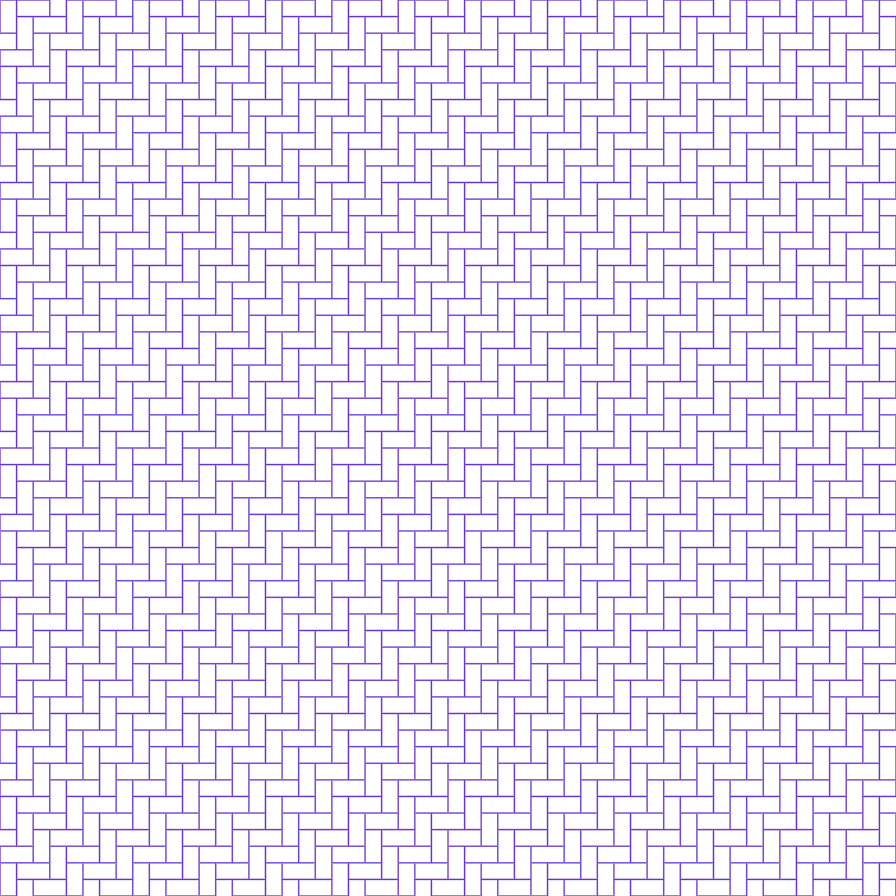
Give the GLSL for this pattern, as a Shadertoy shader.

```glsl
// Herringbone of white 2:1 bricks outlined in thin violet lines.
// Each square cell of the grid finds its half of a brick from its diagonal
// index; the distance to that brick's edge then draws the line.

const float CELLS = 54.0;              // brick widths across the canvas
const float LINE_WIDTH = 0.00152;      // in canvas heights
const float FILTER_PIXELS = 1.2;       // width of the smoothing filter
const vec3 BRICK_COLOUR = vec3(1.0);
const vec3 LINE_COLOUR = vec3(0.40, 0.20, 0.80);

// Distance to the outline of the brick holding p, in cells, with y downward
float brickEdgeDistance(vec2 p) {
    vec2 cell = floor(p);
    vec2 local = p - cell;

    // Along each row: upper half, left half, right half, lower half
    float part = mod(cell.x - cell.y, 4.0);
    bool upright = part < 0.5 || part > 2.5;
    vec2 size = upright ? vec2(1.0, 2.0) : vec2(2.0, 1.0);

    // Move the second halves along to their place in the brick
    if (part > 2.5) local.y += 1.0;
    else if (part > 1.5) local.x += 1.0;

    vec2 edge = min(local, size - local);
    return min(edge.x, edge.y);
}

// Share of a box filter covered by a line whose centre is dist away
float lineCoverage(float dist, float width, float filterWidth) {
    float near = max(dist - 0.5 * filterWidth, -0.5 * width);
    float far = min(dist + 0.5 * filterWidth, 0.5 * width);
    return max(far - near, 0.0) / filterWidth;
}

void mainImage(out vec4 fragColor, in vec2 fragCoord) {
    vec2 uv = fragCoord / iResolution.y;
    vec2 p = vec2(uv.x, 1.0 - uv.y) * CELLS;

    float dist = brickEdgeDistance(p) / CELLS;
    float line = lineCoverage(dist, LINE_WIDTH, FILTER_PIXELS / iResolution.y);

    fragColor = vec4(mix(BRICK_COLOUR, LINE_COLOUR, line), 1.0);
}
```
